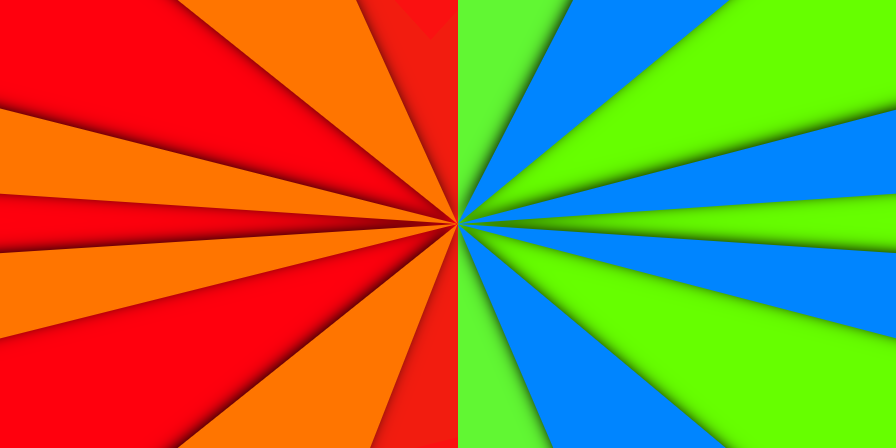
Reproduce this background procedurally as a Shadertoy shader.

```glsl
// Two-sided sunburst: orange rays on red, blue rays on green, with soft ray shadows.

const vec2 HUB = vec2(0.5107, 0.5);             // ray origin, as a share of the canvas
const vec3 RED = vec3(1.0, 0.0, 0.05);
const vec3 ORANGE = vec3(1.0, 0.46, 0.0);
const vec3 GREEN = vec3(0.4, 1.0, 0.0);
const vec3 BLUE = vec3(0.0, 0.52, 1.0);
const vec3 PANEL_RED = vec3(0.95, 0.11, 0.06);
const vec3 PANEL_GREEN = vec3(0.38, 0.97, 0.2);
const vec3 ACCENT_RED = vec3(0.98, 0.065, 0.065);

const float SHADOW_BLUR = 0.016;                // in canvas heights
const float SHADOW_STRENGTH = 0.85;
const vec2 SHADOW_OFFSET = vec2(-0.005, 0.006);

// Lower and upper angle of each ray, in degrees from the outward horizontal
const int RAYS = 4;
const vec2 LEFT_RAYS[RAYS] = vec2[RAYS](
    vec2(-68.66, -38.66), vec2(-14.04, -3.65), vec2(3.79, 14.17), vec2(38.66, 65.62));
const vec2 RIGHT_RAYS[RAYS] = vec2[RAYS](
    vec2(-66.87, -39.86), vec2(-14.61, -3.80), vec2(3.96, 14.61), vec2(39.49, 62.72));

// Signed distance from a line through the hub, positive above it
float aboveLine(vec2 p, float angle) {
    return cos(angle) * p.y - sin(angle) * p.x;
}

// Approximate Gaussian-blurred step
float blurredStep(float d) {
    return 1.0 / (1.0 + exp(-clamp(1.7 * d / SHADOW_BLUR, -30.0, 30.0)));
}

float edge(float d, float pixel) {
    return clamp(0.5 + d / pixel, 0.0, 1.0);
}

void mainImage(out vec4 fragColor, in vec2 fragCoord) {
    float pixel = 1.0 / iResolution.y;
    vec2 p = (fragCoord - HUB * iResolution.xy) * pixel;
    bool onLeft = p.x < 0.0;
    float side = onLeft ? -1.0 : 1.0;

    // Fold both halves so that x points outward
    vec2 q = vec2(abs(p.x), p.y);
    vec2 shadowPos = q - SHADOW_OFFSET * vec2(side, 1.0);

    // Gather ray coverage and blurred shadow
    float ray = 0.0;
    float shadow = 0.0;
    for (int i = 0; i < RAYS; i++) {
        vec2 span = radians(onLeft ? LEFT_RAYS[i] : RIGHT_RAYS[i]);
        float inside = min(aboveLine(q, span.x), -aboveLine(q, span.y));
        ray = max(ray, edge(inside, pixel));
        shadow += max(0.0, blurredStep(aboveLine(shadowPos, span.x))
                         + blurredStep(-aboveLine(shadowPos, span.y)) - 1.0);
    }
    shadow = min(shadow, 1.0);

    // Duller panels fill the steep gaps beside the centre line
    float panel = step(1.3, abs(q.y) / max(q.x, 1e-5));
    vec3 panelRed = PANEL_RED;
    float topNotch = p.y - 0.411 - 1.1 * abs(p.x + 0.06);
    float bottomSliver = -0.476 - 0.25 * p.x * side - p.y;
    panelRed = mix(panelRed, ACCENT_RED, edge(max(topNotch, bottomSliver), pixel));
    vec3 ground = onLeft ? mix(RED, panelRed, panel) : mix(GREEN, PANEL_GREEN, panel);

    // Lay the rays over the shadowed ground
    vec3 color = ground * (1.0 - SHADOW_STRENGTH * shadow);
    color = mix(color, onLeft ? ORANGE : BLUE, ray);
    fragColor = vec4(color, 1.0);
}
```
